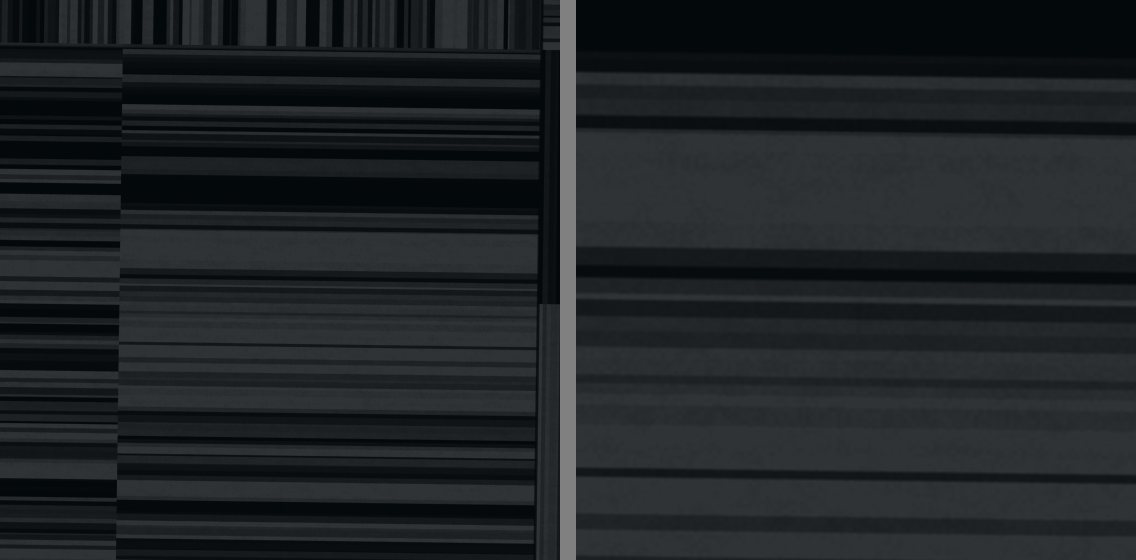
Left: the whole. Right: its middle third, enlarged.
Reproduce this texture procedurally as a Shadertoy shader.

```glsl
#define DARK vec3(0.012, 0.030, 0.040)
#define LIGHT vec3(0.188, 0.200, 0.210)
#define TILT 0.0135
#define BARS_PER_UNIT 125.0
#define BARS_PER_GROUP 3.0
#define BAR_SOFTNESS 0.0014
#define LEFT_SEAM 0.207
#define RIGHT_SEAM 0.955
#define TOP_SEAM 0.924
#define RIGHT_SPLIT 0.470
#define SHADE_CHANGE 0.595
#define GRAIN 0.09

float hash(vec2 p) {
    vec3 q = fract(p.xyx * 0.1031);
    q += dot(q, q.yzx + 33.33);
    return fract((q.x + q.y) * q.z);
}

float valueNoise(vec2 p) {
    vec2 cell = floor(p);
    vec2 f = fract(p);
    f = f * f * (3.0 - 2.0 * f);
    float low = mix(hash(cell), hash(cell + vec2(1, 0)), f.x);
    float high = mix(hash(cell + vec2(0, 1)), hash(cell + vec2(1, 1)), f.x);
    return mix(low, high, f.y);
}

// Tone of one bar: its own value blended with that of its group
float barTone(float index, float seed, float bias) {
    float own = hash(vec2(index, seed));
    float group = hash(vec2(floor(index / BARS_PER_GROUP), seed + 17.0));
    return smoothstep(0.20, 0.78, mix(own, group, 0.5) + bias);
}

// Row of bars with uneven widths, painted in order over each other
float bars(float position, float seed, float bias) {
    float t = position * BARS_PER_UNIT;
    float cell = floor(t);
    float soft = max(BAR_SOFTNESS, 0.7 / iResolution.y) * BARS_PER_UNIT;
    float tone = barTone(cell - 2.0, seed, bias);
    for (float k = -1.0; k <= 1.0; k++) {
        float index = cell + k;
        float edge = index + 0.85 * hash(vec2(index, seed + 41.0));
        tone = mix(tone, barTone(index, seed, bias), smoothstep(edge - soft, edge + soft, t));
    }
    return tone;
}

float stepSoft(float edge, float x) {
    float width = max(0.001, 0.7 / iResolution.y);
    return smoothstep(edge - width, edge + width, x);
}

void mainImage(out vec4 fragColor, in vec2 fragCoord) {
    vec2 uv = fragCoord / iResolution.xy;
    vec2 p = vec2(uv.x - TILT * uv.y, uv.y + TILT * uv.x);

    // Main panel, darker in its upper part
    float mainBias = mix(0.10, -0.12, stepSoft(SHADE_CHANGE, p.y));
    float tone = bars(p.y, 5.0, mainBias);

    // Left panel
    tone = mix(bars(p.y, 23.0, -0.02), tone, stepSoft(LEFT_SEAM, p.x));

    // Right strip, split into a dark and a light length
    float strip = mix(bars(p.x, 61.0, 0.06), bars(p.x, 77.0, -0.18), stepSoft(RIGHT_SPLIT, p.y));
    float rightMask = stepSoft(RIGHT_SEAM, p.x);
    tone = mix(tone, strip, rightMask);

    // Top band of upright bars and its corner block
    float band = mix(bars(p.x, 95.0, 0.0), bars(p.y, 113.0, -0.12), rightMask);
    tone = mix(tone, band, stepSoft(TOP_SEAM, p.y));

    // Pale lip under the top band and dark line along the right seam
    float lip = 1.0 - smoothstep(0.001, 0.005, abs(p.y - TOP_SEAM + 0.003));
    tone = mix(tone, 0.55, 0.75 * lip * (1.0 - rightMask));
    float seam = 1.0 - smoothstep(0.001, 0.004, abs(p.x - RIGHT_SEAM));
    tone *= 1.0 - 0.8 * seam;

    // Wear: mottling, fine grain and a faint central joint
    float mottle = valueNoise(p * vec2(60.0, 110.0)) - 0.5;
    float grain = valueNoise(p * 380.0) - 0.5;
    tone *= 1.0 + GRAIN * (mottle + grain);
    tone += 0.02 * grain;
    float joint = 1.0 - smoothstep(0.0005, 0.002, abs(uv.x - 0.502));
    tone -= 0.03 * joint * valueNoise(vec2(3.0, uv.y * 70.0));

    fragColor = vec4(mix(DARK, LIGHT, clamp(tone, 0.0, 1.0)), 1.0);
}
```
